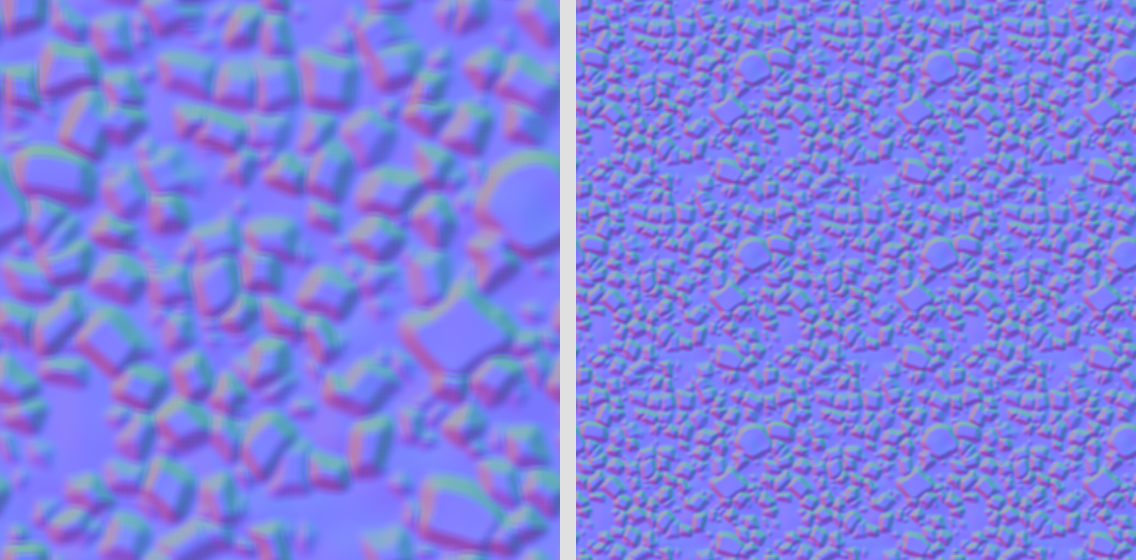
Left: one tile. Right: repeated 3 by 3.
Reproduce this texture map procedurally as a Shadertoy shader.

```glsl
// Tiling normal map of densely packed rounded stones between flat slabs.
// Bevelled blocks are scattered on wrapping grids, joined under one height cap,
// and the normals of four neighbouring patches are averaged for a soft finish.

#define STONES 11.0       // main stones per side
#define PEBBLES 17.0      // low pebbles per side, filling the gaps
#define SLABS 4.0         // large slabs per side
#define BEVEL 0.035       // width of the sloping rim
#define RELIEF 0.051      // steepness of the rims
#define SOFTNESS 0.0095   // spacing of the height samples
#define WARP 0.03         // irregularity of the outlines
#define WARP_CELLS 13.0   // outline noise cells per side
#define SWELL 0.35        // gentle unevenness of all surfaces
#define TINT 0.47         // strength of the red and green channels
#define WEAVE 0.016       // faint fine grid on the slopes
#define WEAVE_LINES 128.0 // grid lines per side

const float TAU = 6.2831853;

// Integer hash: four random values in 0..1 for a cell
vec4 hash4(vec2 cell, float seed) {
    uvec4 v = uvec4(uint(cell.x), uint(cell.y), uint(seed), 7u);
    v = v * 1664525u + 1013904223u;
    v.x += v.y * v.w; v.y += v.z * v.x; v.z += v.x * v.y; v.w += v.y * v.z;
    v ^= v >> 16u;
    v.x += v.y * v.w; v.y += v.z * v.x; v.z += v.x * v.y; v.w += v.y * v.z;
    return vec4(v >> 8u) / 16777216.0;
}

// Wrapping value noise with three components
vec3 noise3(vec2 p, float cells) {
    vec2 g = p * cells, id = floor(g), f = g - id;
    f = f * f * (3.0 - 2.0 * f);
    vec3 a = hash4(mod(id, cells), 3.0).xyz;
    vec3 b = hash4(mod(id + vec2(1, 0), cells), 3.0).xyz;
    vec3 c = hash4(mod(id + vec2(0, 1), cells), 3.0).xyz;
    vec3 d = hash4(mod(id + vec2(1, 1), cells), 3.0).xyz;
    return mix(mix(a, b, f.x), mix(c, d, f.x), f.y);
}

float roundedBox(vec2 p, vec2 halfSize, float radius) {
    vec2 q = abs(p) - halfSize + radius;
    return length(max(q, 0.0)) + min(max(q.x, q.y), 0.0) - radius;
}

// Highest bevelled block at p; sizes are in cells, levels are heights
float blocks(vec2 p, float cells, vec2 sizes, vec2 levels, float share, float seed) {
    vec2 g = p * cells, id = floor(g);
    float height = 0.0;
    for (int y = -1; y <= 1; y++)
    for (int x = -1; x <= 1; x++) {
        vec2 cell = id + vec2(x, y);
        vec4 form = hash4(mod(cell, cells), seed + 1.0);
        if (form.w > share) continue;
        vec4 place = hash4(mod(cell, cells), seed);
        vec2 q = g - cell - mix(vec2(0.16), vec2(0.84), place.xy);
        float angle = place.z * TAU, s = sin(angle), c = cos(angle);
        q = vec2(c * q.x - s * q.y, s * q.x + c * q.y);
        float size = mix(sizes.x, sizes.y, place.w);
        vec2 halfSize = size * vec2(1.0, mix(0.72, 1.0, form.x));
        float d = roundedBox(q, halfSize, 0.65 * halfSize.y) / cells;
        float rim = smoothstep(0.0, BEVEL, -d);
        height = max(height, rim * mix(levels.x, levels.y, form.y));
    }
    return height;
}

float surface(vec2 p) {
    vec3 n = noise3(p, WARP_CELLS);
    p += WARP * (n.xy - 0.5);
    float pebbles = blocks(p, PEBBLES, vec2(0.36, 0.55), vec2(0.3, 0.65), 0.55, 31.0);
    float stones = blocks(p, STONES, vec2(0.44, 0.66), vec2(0.6, 1.15), 0.92, 11.0);
    float slabs = blocks(p, SLABS, vec2(0.28, 0.44), vec2(1.0, 1.1), 0.5, 23.0);
    return min(max(max(stones, pebbles), slabs), 1.0) + SWELL * n.z;
}

// Unit normal of one square patch from its corner heights
vec3 patchNormal(float h00, float h10, float h01, float h11) {
    vec2 slope = vec2(h10 + h11 - h00 - h01, h01 + h11 - h00 - h10);
    slope *= 0.5 * RELIEF / SOFTNESS;
    return normalize(vec3(slope.x, -slope.y, 1.0));
}

void mainImage(out vec4 fragColor, in vec2 fragCoord) {
    vec2 uv = fragCoord / iResolution.xy;

    // Heights on a small 3 by 3 lattice
    float h[9];
    for (int i = 0; i < 9; i++)
        h[i] = surface(uv + SOFTNESS * vec2(i % 3 - 1, i / 3 - 1));

    // Averaging shortens the normal in creases, which darkens the blue
    vec3 normal = vec3(0.0);
    for (int i = 0; i < 4; i++) {
        int k = i % 2 + 3 * (i / 2);
        normal += 0.25 * patchNormal(h[k], h[k + 1], h[k + 3], h[k + 4]);
    }

    // Faint weave, strongest on the slopes
    vec2 wave = cos(TAU * WEAVE_LINES * uv);
    normal.xy *= TINT * (1.0 + WEAVE * (wave.x + wave.y));
    normal.z -= WEAVE * (1.0 - normal.z) * (wave.x + wave.y);

    fragColor = vec4(0.5 + 0.5 * normal, 1.0);
}
```
